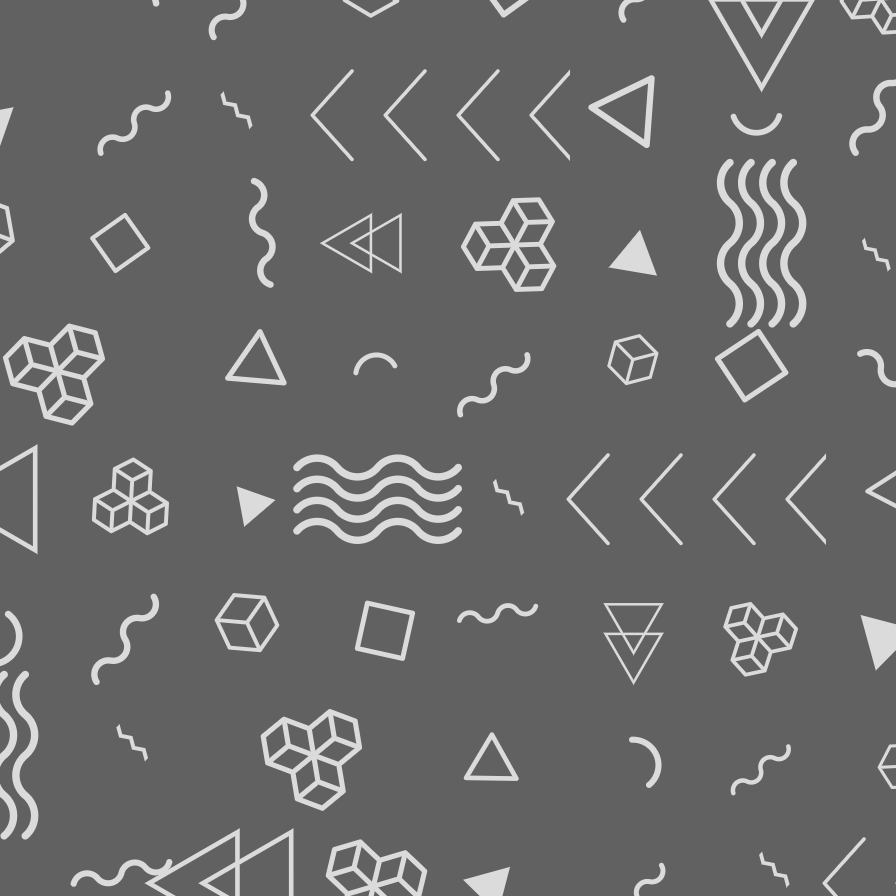
Write a WebGL 1 fragment shader that draws this pattern.

```glsl
precision highp float;
uniform vec2 u_resolution;

const float PI = 3.14159265;

vec3 hash(vec2 cell) {
  vec3 q = fract(cell.xyx * vec3(0.1031, 0.1030, 0.0973));
  q += dot(q, q.yzx + 33.33);
  return fract((q.xxy + q.yzz) * q.zyx);
}

vec2 rotate(vec2 p, float angle) {
  float c = cos(angle), s = sin(angle);
  return vec2(c * p.x + s * p.y, c * p.y - s * p.x);
}

// Folds the plane into one of n equal sectors around +x
vec2 fold(vec2 p, float n) {
  float sector = 2.0 * PI / n;
  float a = mod(atan(p.y, p.x) + 0.5 * sector, sector) - 0.5 * sector;
  return length(p) * vec2(cos(a), sin(a));
}

float segment(vec2 p, vec2 a, vec2 b) {
  vec2 ab = b - a;
  return length(p - a - ab * clamp(dot(p - a, ab) / dot(ab, ab), 0.0, 1.0));
}

// Offset from the nearest polygon side: x across it, y past its ends
vec2 polygonSide(vec2 p, float n, float radius) {
  vec2 f = fold(p, n);
  return vec2(f.x - radius * cos(PI / n), max(abs(f.y) - radius * sin(PI / n), 0.0));
}

float cube(vec2 p, float radius) {
  float spokes = segment(fold(-p, 3.0), vec2(0.0), vec2(radius, 0.0));
  return min(spokes, length(polygonSide(p.yx, 6.0, radius)));
}

float cubeTrio(vec2 p) {
  return cube(fold(p, 3.0) - vec2(0.21, 0.0), 0.21);
}

// Up to four circular arcs, alternately bent up and down
float arcChain(vec2 p, float span, float bend, float count) {
  float radius = 0.5 * span / sin(bend);
  float d = 9.0;
  for (int i = 0; i < 4; i++) {
    float k = float(i);
    if (k >= count) break;
    vec2 q = vec2(p.x + span * (0.5 * (count - 1.0) - k), mod(k, 2.0) < 0.5 ? p.y : -p.y);
    vec2 c = q + vec2(0.0, radius * cos(bend));
    float onArc = abs(length(c) - radius);
    float atTip = length(vec2(abs(q.x) - 0.5 * span, q.y));
    d = min(d, c.y > cos(bend) * length(c) ? onArc : atTip);
  }
  return d;
}

float waveRows(vec2 p) {
  float d = 9.0;
  for (int i = 0; i < 4; i++)
    d = min(d, arcChain(p + vec2(0.0, 0.165 * (float(i) - 1.5)), 0.315, 0.87, 4.0));
  return d - 0.029;
}

float chevronRow(vec2 p) {
  p.x -= 0.57 * (clamp(floor(p.x / 0.57), -2.0, 1.0) + 0.5);
  return segment(vec2(p.x, abs(p.y)), vec2(-0.155, 0.0), vec2(0.155, 0.345)) - 0.014;
}

float zigzag(vec2 p) {
  float y = 0.056 * (abs(mod(p.x / 0.09 + 0.5, 2.0) - 1.0) - 0.5);
  return max(abs(p.y - y) * 0.85 - 0.02, abs(p.x) - 0.225);
}

float trianglePair(vec2 p) {
  p.x += 0.115;
  float a = polygonSide(p - vec2(0.21, 0.0), 3.0, 0.46).x;
  float b = polygonSide(p + vec2(0.21, 0.0), 3.0, 0.46).x;
  return min(abs(a), abs(b)) - 0.018;
}

// Distance to the motif of a cell; kinds follow a slanted lattice
float motif(vec2 cell, vec2 p) {
  float kind = floor(mod(cell.x + 5.0 * cell.y - 4.5, 13.0));
  vec3 h = hash(cell);

  // Large motifs sit square to the canvas
  if (kind == 0.0 && mod(cell.x, 3.0) < 0.5) return waveRows(mod(cell.x, 2.0) < 0.5 ? p.yx : p);
  if (kind == 2.0) {
    p.x -= 0.5;
    return mod(cell.x, 2.0) > 0.5 ? chevronRow(p) : cubeTrio(rotate(p, 6.3 * h.z)) - 0.02;
  }
  if (kind == 3.0) return 9.0;
  if (kind == 10.0) {
    float s = h.z > 0.7 ? 0.55 : 1.0;
    return s * trianglePair((h.x < 0.35 ? p : p.yx) / s);
  }

  // Small motifs are shifted, scaled and turned
  float size = mix(0.65, 1.0, fract(h.z * 7.0));
  p = (p - 0.24 * (h.xy - 0.5)) / size;
  if (kind == 1.0) return size * zigzag(rotate(p, -0.75));
  if (kind == 6.0 || kind == 0.0)
    return size * (arcChain(rotate(p, 0.7 + 0.4 * h.z), 0.21, 1.15, 4.0) - 0.026);
  p = rotate(p, 2.0 * PI * h.z);
  float d;
  if (kind == 4.0) d = length(polygonSide(p, 3.0, 0.31)) - 0.025;
  else if (kind == 5.0) d = arcChain(p, 0.43, 1.25, 1.0) - 0.027;
  else if (kind == 7.0) d = cube(p, 0.28) - 0.018;
  else if (kind == 8.0) d = length(polygonSide(p, 4.0, 0.31)) - 0.023;
  else if (kind == 9.0) d = arcChain(p, 0.21, 1.1, 4.0) - 0.026;
  else if (kind == 11.0) d = cubeTrio(p) - 0.02;
  else d = polygonSide(p, 3.0, 0.28).x;
  return size * d;
}

void main() {
  vec2 p = gl_FragCoord.xy / u_resolution.y * 7.0 + vec2(0.55, 0.4);
  vec2 home = floor(p);
  float d = 9.0;
  for (int y = -1; y <= 1; y++)
    for (int x = -1; x <= 1; x++) {
      vec2 cell = home + vec2(float(x), float(y));
      d = min(d, motif(cell, p - cell - 0.5));
    }
  float ink = clamp(0.5 - d * u_resolution.y / 7.0, 0.0, 1.0);
  gl_FragColor = vec4(vec3(mix(0.38, 0.86, ink)), 1.0);
}
```
